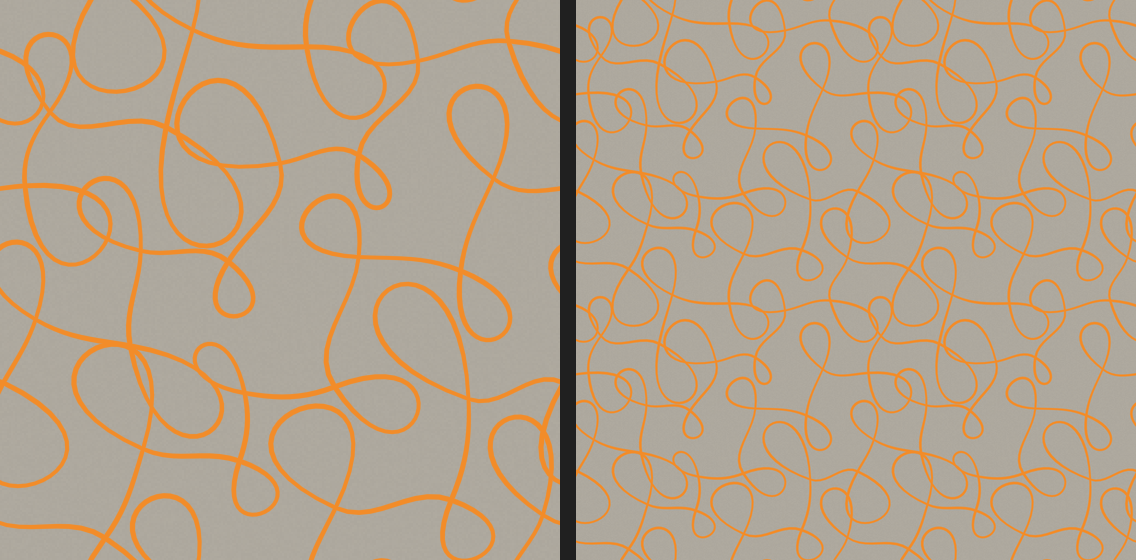
Left, the tile; right, the same tile 2 across and 2 down.
Write a Shadertoy shader that draws this pattern.

```glsl
// A looping orange ribbon line on warm grey, tiling in both directions.
// One closed strand winds three times across and twice up the tile; its 26
// nodes each carry a teardrop loop, and cubic Bezier curves join them.

const float NODES = 26.0;
const float TAU = 6.2831853;

float hash(vec2 p) {
    return fract(sin(dot(p, vec2(127.1, 311.7))) * 43758.5453);
}

// Random value of a node; the index wraps so the strand closes on itself.
float nodeRandom(float index, float salt) {
    return hash(vec2(mod(index + 0.5, NODES), salt));
}

// Loops alternate between the two sides of the strand.
float loopSide(float index) {
    return mod(index + 0.5, 2.0) < 1.0 ? 1.0 : -1.0;
}

vec2 rotate(vec2 v, float angle) {
    float c = cos(angle), s = sin(angle);
    return vec2(c * v.x - s * v.y, s * v.x + c * v.y);
}

// Zigzag along the winding line, with a periodic wander and some jitter.
vec2 nodePosition(float index) {
    vec2 onLine = index * vec2(3.0, 2.0) / NODES;
    vec2 zigzag = 0.052 * loopSide(index) * normalize(vec2(-2.0, 3.0));
    vec2 wander = 0.035 * sin(TAU * onLine.yx + vec2(0.6, 2.3));
    vec2 jitter = vec2(nodeRandom(index, 1.0), nodeRandom(index, 2.0)) - 0.5;
    return onLine + zigzag + wander + 0.05 * jitter;
}

// Unit tangents at a node: xy enters its loop, zw leaves it.
vec4 nodeTangents(float index) {
    vec2 travel = normalize(nodePosition(index + 1.0) - nodePosition(index - 1.0));
    travel = rotate(travel, 0.8 * (nodeRandom(index, 3.0) - 0.5));
    float opening = loopSide(index) * mix(0.74, 1.0, nodeRandom(index, 4.0));
    return vec4(rotate(travel, opening), rotate(travel, -opening));
}

float segmentDistance(vec2 p, vec2 a, vec2 b) {
    vec2 ab = b - a;
    float h = clamp(dot(p - a, ab) / max(dot(ab, ab), 1e-9), 0.0, 1.0);
    return length(p - a - h * ab);
}

// Distance to a cubic Bezier that starts at the origin.
float curveDistance(vec2 p, vec2 b, vec2 c, vec2 d, int steps) {
    float nearest = 1.0;
    vec2 previous = vec2(0.0);
    for (int i = 1; i <= steps; i++) {
        float t = float(i) / float(steps), s = 1.0 - t;
        vec2 current = 3.0 * s * t * (s * b + t * c) + t * t * t * d;
        nearest = min(nearest, segmentDistance(p, previous, current));
        previous = current;
    }
    return nearest;
}

float strandDistance(vec2 uv) {
    float nearest = 1.0;
    for (float i = 0.0; i < NODES; i++) {
        vec2 node = nodePosition(i);
        vec2 p = uv - node;
        p -= floor(p + 0.5);                    // nearest copy on the tile
        if (dot(p, p) > 0.12) continue;

        // Teardrop loop: leaves the node and comes back to it.
        vec4 tangents = nodeTangents(i);
        float reach = mix(0.14, 0.40, nodeRandom(i, 5.0));
        nearest = min(nearest, curveDistance(p, tangents.xy * reach,
                                             -tangents.zw * reach, vec2(0.0), 26));

        // Link to the next node.
        vec2 link = nodePosition(i + 1.0) - node;
        float pull = 0.38 * length(link);
        vec2 arrival = nodeTangents(i + 1.0).xy;
        nearest = min(nearest, curveDistance(p, tangents.zw * pull,
                                             link - arrival * pull, link, 10));
    }
    return nearest;
}

void mainImage(out vec4 fragColor, in vec2 fragCoord) {
    vec2 uv = fragCoord / iResolution.xy;

    // Warm grey ground with a very faint grain.
    vec3 color = vec3(0.68, 0.66, 0.62);
    color += 0.012 * (hash(floor(fract(uv) * 256.0)) - 0.5);

    // Orange line whose weight swells gently.
    float halfWidth = 0.0041 + 0.0006 * sin(TAU * (2.0 * uv.x - 3.0 * uv.y));
    float edge = max(0.75 / iResolution.y, 0.0008);
    float line = 1.0 - smoothstep(halfWidth - edge, halfWidth + edge, strandDistance(uv));
    color = mix(color, vec3(0.95, 0.55, 0.16), line);

    fragColor = vec4(color, 1.0);
}
```
